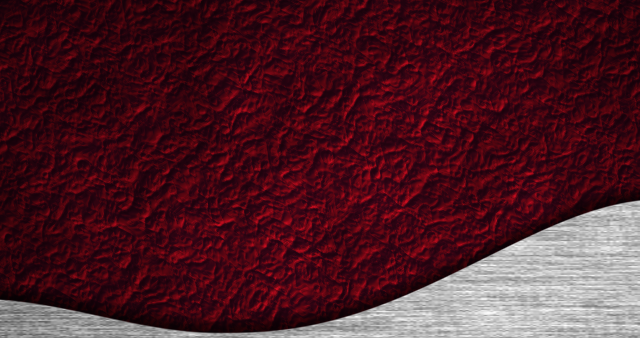
Write a WebGL 1 fragment shader that draws this background.

```glsl
precision highp float;

uniform vec2 u_resolution;

float hash(vec2 p) {
  return fract(sin(dot(p, vec2(127.1, 311.7))) * 43758.545);
}

float noise(vec2 p) {
  vec2 cell = floor(p);
  vec2 f = fract(p);
  f = f * f * (3.0 - 2.0 * f);
  float low = mix(hash(cell), hash(cell + vec2(1.0, 0.0)), f.x);
  float high = mix(hash(cell + vec2(0.0, 1.0)), hash(cell + vec2(1.0, 1.0)), f.x);
  return mix(low, high, f.y);
}

// Height of the wave: a shallow fall, then a skewed rise
float waveHeight(float x) {
  float fall = 0.1 * (1.0 - smoothstep(-0.03, 0.34, x));
  float t = pow(clamp((x - 0.35) / 0.68, 0.0, 1.0), 1.2);
  float rise = 0.395 * t * t * (3.0 - 2.0 * t);
  return 0.015 + fall + rise;
}

// Crumpled surface made of lightly warped, rotated ridges
float leatherHeight(vec2 p) {
  vec2 warp = vec2(noise(p * 14.0), noise(p * 14.0 + 31.0)) - 0.5;
  mat2 turn = mat2(0.8, 0.6, -0.6, 0.8);
  vec2 q = turn * (p + warp * 0.02) * 20.0;
  float height = 0.0;
  float amplitude = 0.5;
  for (int i = 0; i < 4; i++) {
    float ridge = 1.0 - abs(2.0 * noise(q) - 1.0);
    height += amplitude * ridge * ridge;
    q = turn * q * 1.7 + 7.3;
    amplitude *= 0.66;
  }
  return height;
}

vec3 leatherColor(vec2 p, vec2 uv, float depth) {
  // Relief lit from the upper left, with evenly strong creases
  vec2 lightStep = vec2(-0.0024, 0.0034);
  float slope = leatherHeight(p - lightStep) - leatherHeight(p + lightStep);
  float relief = slope / (abs(slope) + 0.3);

  // Broad glow fading toward the corners
  vec2 offset = (uv - vec2(0.6, 0.38)) / vec2(0.48, 0.6);
  float brightness = 0.14 + 0.15 * exp(-dot(offset, offset));
  brightness *= 0.85 + 0.3 * noise(p * 7.0);

  vec3 shadowTint = vec3(1.0, 0.09, 0.44);
  vec3 lightTint = vec3(1.0, 0.06, 0.17);
  vec3 color = mix(shadowTint, lightTint, smoothstep(-0.5, 0.4, relief));
  color *= brightness * exp(1.35 * relief);
  color += vec3(0.6, 0.05, 0.04) * brightness * smoothstep(0.35, 0.75, relief);

  // Dark rolled edge above the wave
  return color * mix(0.3, 1.0, smoothstep(0.0, 0.06, depth));
}

vec3 metalColor(vec2 p, vec2 uv) {
  float longStreaks = noise(vec2(p.x * 4.0, p.y * 190.0)) - 0.5;
  float fineStreaks = noise(vec2(p.x * 16.0, p.y * 270.0) + 17.0) - 0.5;
  float grain = noise(p * vec2(110.0, 270.0) + 43.0) - 0.5;
  float tone = mix(0.52, 0.72, smoothstep(0.0, 0.5, uv.x));
  tone += 0.04 * sin(uv.x * 9.0 - uv.y * 6.0 + 1.0);
  tone += 0.2 * longStreaks + 0.22 * fineStreaks + 0.22 * grain;
  return vec3(clamp(tone, 0.0, 1.0));
}

void main() {
  vec2 uv = gl_FragCoord.xy / u_resolution;
  vec2 p = gl_FragCoord.xy / u_resolution.y;
  float pixel = 1.0 / u_resolution.y;

  float depth = uv.y - waveHeight(uv.x);
  float leatherMask = smoothstep(-pixel, pixel, depth);
  vec3 color = mix(metalColor(p, uv), leatherColor(p, uv, depth), leatherMask);
  gl_FragColor = vec4(color, 1.0);
}
```
